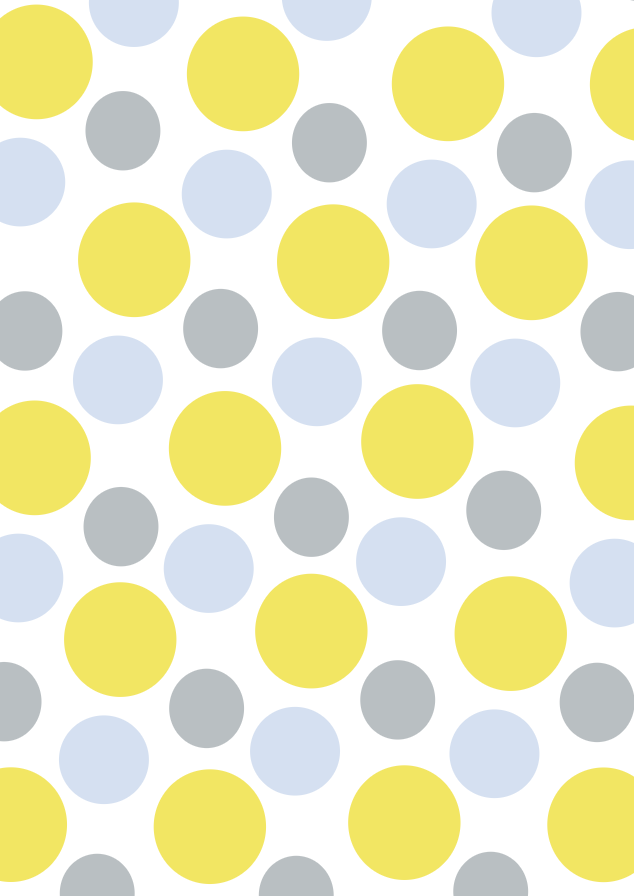
Give the GLSL for this pattern, as a Shadertoy shader.

```glsl
// Flat yellow, blue and grey dots on white, set in slanted rows.
// Each cell of an oblique lattice holds one dot of each kind; the three shift
// together along one diagonal, the direction in which the dots have most room.
// Lengths are in canvas heights, with y running down from the top.
#define ORIGIN      vec2(0.0495, 0.0807)
#define STEP_ACROSS vec2(0.2214, 0.0013)
#define STEP_DOWN   vec2(0.1016, 0.2109)
#define SHIFT       0.0145
#define YELLOW_SIZE vec2(0.0627, 0.0640)
#define BLUE_SIZE   vec2(0.0502, 0.0495)
#define GREY_SIZE   vec2(0.0418, 0.0443)
#define BLUE_PLACE  vec2(-0.0182, 0.1341)
#define GREY_PLACE  vec2(0.0964, 0.0768)

const vec3 WHITE  = vec3(1.0);
const vec3 YELLOW = vec3(0.950, 0.900, 0.390);
const vec3 BLUE   = vec3(0.836, 0.880, 0.945);
const vec3 GREY   = vec3(0.727, 0.750, 0.762);

// Random value from -1 to 1 for a lattice cell
float cellNoise(vec2 cell) {
    return 2.0 * fract(sin(dot(cell, vec2(127.1, 311.7))) * 4375.85) - 1.0;
}

// Approximate signed distance to an upright ellipse
float ellipse(vec2 p, vec2 radii) {
    return (length(p / radii) - 1.0) * min(radii.x, radii.y);
}

// Distance to the nearest dot of one kind; p is relative to its place in a cell
float dots(vec2 p, vec2 radii) {
    mat2 lattice = mat2(STEP_ACROSS, STEP_DOWN);
    vec2 home = round(inverse(lattice) * p);
    float nearest = 1.0;
    for (int j = -1; j <= 1; j++) {
        for (int i = -1; i <= 1; i++) {
            vec2 cell = home + vec2(i, j);
            vec2 centre = lattice * cell + SHIFT * cellNoise(cell) * vec2(0.6, 0.8);
            nearest = min(nearest, ellipse(p - centre, radii));
        }
    }
    return nearest;
}

void mainImage(out vec4 fragColor, in vec2 fragCoord) {
    float height = iResolution.y;
    vec2 p = vec2(fragCoord.x, height - fragCoord.y) / height - ORIGIN;

    // Coverage of each kind, with an edge one pixel wide
    float grey   = clamp(0.5 - dots(p - GREY_PLACE, GREY_SIZE) * height, 0.0, 1.0);
    float blue   = clamp(0.5 - dots(p - BLUE_PLACE, BLUE_SIZE) * height, 0.0, 1.0);
    float yellow = clamp(0.5 - dots(p, YELLOW_SIZE) * height, 0.0, 1.0);

    vec3 color = mix(WHITE, GREY, grey);
    color = mix(color, BLUE, blue);
    color = mix(color, YELLOW, yellow);
    fragColor = vec4(color, 1.0);
}
```
